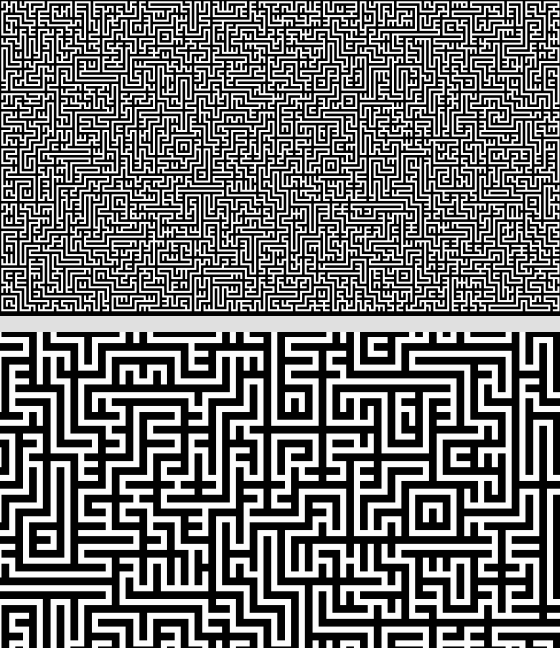
Top, the full canvas; bottom, a detail of the centre.
A Shadertoy shader for this pattern:

```glsl
// A dense maze of pale corridors between black walls, on a square grid.
// Corridors trace the outline of a random forest on 2x2 blocks of cells;
// two checkerboard sweeps then move single openings to make forks and dead ends.

#define CELLS_HIGH 68.75    // grid cells per canvas height
#define CORRIDOR   0.44     // corridor width, in cells
#define STIR       0.65     // share of U-turns that get rearranged
#define SEED       17
#define WALL_COLOR vec3(0.005)
#define PATH_COLOR vec3(0.99)

const ivec2 EAST = ivec2(1, 0);
const ivec2 NORTH = ivec2(0, 1);

// Integer hash of a grid position and a stream number
uint hash(ivec2 p, int stream) {
    uint h = uint(p.x) * 1597334677u ^ uint(p.y) * 3812015801u;
    h ^= uint(stream + SEED) * 2654435769u;
    h = (h ^ (h >> 16)) * 2146121005u;
    h = (h ^ (h >> 15)) * 2221713035u;
    return h ^ (h >> 16);
}

// Even number of cells on the canvas; the outer wall may be trimmed a little
ivec2 gridSize() {
    vec2 fit = CELLS_HIGH * iResolution.xy / iResolution.y;
    return 2 * ivec2(floor(fit * 0.5 + 0.12));
}

bool inside(ivec2 p, ivec2 size) {
    return p.x >= 0 && p.y >= 0 && p.x < size.x && p.y < size.y;
}

// Forest on blocks: every block reaches out to one random neighbour
ivec2 heading(ivec2 block) {
    uint r = hash(block, 0) >> 8;
    ivec2 d = (r & 1u) == 0u ? EAST : NORTH;
    if ((r & 2u) != 0u) d = -d;
    return inside(block + d, gridSize() / 2) ? d : -d;
}

// Where two blocks choose each other, one of them also reaches sideways
bool reaches(ivec2 block, ivec2 d) {
    ivec2 h = heading(block);
    if (h == d) return true;
    if (h.x + h.y < 0 || h == -d || heading(block + h) != -h) return false;
    bool forward = (hash(block, 5) & 256u) == 0u;
    return forward == (d.x + d.y > 0);
}

bool linked(ivec2 block, ivec2 d) {
    ivec2 blocks = gridSize() / 2;
    if (!inside(block, blocks) || !inside(block + d, blocks)) return false;
    return reaches(block, d) || reaches(block + d, -d);
}

// Opening from a cell towards d, following the outline of the forest
bool outlineOpen(ivec2 cell, ivec2 d) {
    ivec2 block = cell >> 1;
    ivec2 odd = cell & 1;
    ivec2 side = d.yx;
    bool crossesBlocks = (d.x == 1 ? odd.x : odd.y) == 1;
    if (crossesBlocks) return linked(block, d);
    bool farHalf = (d.x == 1 ? odd.y : odd.x) == 1;
    return !linked(farHalf ? block : block - side, side);
}

// The 2x2 square of the given checkerboard colour that holds this opening
ivec2 squareOf(ivec2 cell, ivec2 d, int colour) {
    return ((cell.x + cell.y) & 1) == colour ? cell : cell - d.yx;
}

// Break rings, and turn some U-turns by a quarter: one fork, one dead end
bool rearrange(ivec2 square, ivec2 cell, ivec2 d, int colour, bvec4 open) {
    int slot = (d.x == 1 ? 0 : 2) + (square == cell ? 0 : 1);
    int count = int(open.x) + int(open.y) + int(open.z) + int(open.w);
    uint r = hash(square, colour + 1);
    int pick = int(r & 3u);
    if (count == 4) return slot != pick;
    if (count == 3 && float(r >> 8) / 16777216.0 < STIR) {
        bool levelShut = !(open.x && open.y);
        return slot != (pick & 1) + (levelShut ? 2 : 0);
    }
    return open[slot];
}

// First sweep
bool forkedOpen(ivec2 cell, ivec2 d) {
    ivec2 q = squareOf(cell, d, 0);
    bvec4 open = bvec4(outlineOpen(q, EAST), outlineOpen(q + NORTH, EAST),
                       outlineOpen(q, NORTH), outlineOpen(q + EAST, NORTH));
    return rearrange(q, cell, d, 0, open);
}

// Second sweep
bool mazeOpen(ivec2 cell, ivec2 d) {
    ivec2 q = squareOf(cell, d, 1);
    bvec4 open = bvec4(forkedOpen(q, EAST), forkedOpen(q + NORTH, EAST),
                       forkedOpen(q, NORTH), forkedOpen(q + EAST, NORTH));
    return rearrange(q, cell, d, 1, open);
}

void mainImage(out vec4 fragColor, in vec2 fragCoord) {
    // Grid anchored at the upper left corner
    float pixel = CELLS_HIGH / iResolution.y;
    vec2 p = vec2(fragCoord.x, iResolution.y - fragCoord.y) * pixel;
    ivec2 cell = ivec2(floor(p));
    vec2 local = fract(p) - 0.5;
    float path = 0.0;
    if (inside(cell, gridSize())) {
        // Pixel coverage of the upright and level corridor bands
        vec2 band = clamp((CORRIDOR * 0.5 - abs(local)) / pixel + 0.5, 0.0, 1.0);
        bool level = mazeOpen(local.x > 0.0 ? cell : cell - EAST, EAST);
        bool upright = mazeOpen(local.y > 0.0 ? cell : cell - NORTH, NORTH);
        float middle = band.x * band.y;
        path = middle + (level ? band.y - middle : 0.0) + (upright ? band.x - middle : 0.0);
    }
    fragColor = vec4(mix(WALL_COLOR, PATH_COLOR, path), 1.0);
}
```
